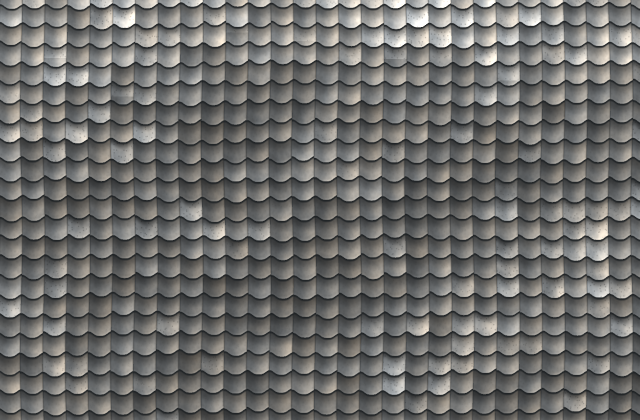
Give the GLSL for this texture, as a Shadertoy shader.

```glsl
const vec2 TILES = vec2(28.3, 21.75);     // repeats across and down
const vec2 PHASE = vec2(0.06, -0.37);     // grid offset in tiles
const float WAVE_HEIGHT = 0.115;          // swing of the lower lip
const float LAY_JITTER = 0.12;            // uneven laying of single tiles
const float LINE_WIDTH = 0.065;           // dark gap below each lip
const float SEAM_WIDTH = 0.05;
const float BASE_TONE = 0.475;
const float BROAD_CONTRAST = 0.16;
const float WEATHERED_SHARE = 0.15;
const vec3 GAP_COLOR = vec3(0.12, 0.135, 0.145);
const vec3 COOL_TINT = vec3(0.97, 1.00, 1.02);
const vec3 WARM_TINT = vec3(1.06, 1.00, 0.92);
const float TAU = 6.2831853;

float hash(vec2 p) {
    vec3 q = fract(vec3(p.xyx) * 0.1031);
    q += dot(q, q.yzx + 33.33);
    return fract((q.x + q.y) * q.z);
}

// Distance to the nearest scattered point
float cellular(vec2 p) {
    vec2 cell = floor(p), f = fract(p);
    float nearest = 2.0;
    for (int j = -1; j <= 1; j++)
        for (int i = -1; i <= 1; i++) {
            vec2 n = vec2(i, j), id = cell + n;
            vec2 point = vec2(hash(id), hash(id + 57.3));
            nearest = min(nearest, length(n + point - f));
        }
    return nearest;
}

// Broad stains, about -1 to 1
float patches(vec2 p) {
    float sum = 0.0, gain = 0.5;
    for (int i = 0; i < 4; i++) {
        sum += gain * sin(p.x + 1.7 * sin(p.y)) * cos(p.y * 0.9 - p.x * 0.4);
        p = mat2(1.5, 1.1, -1.1, 1.5) * p + 2.3;
        gain *= 0.6;
    }
    return sum;
}

float lay(float column, float row) {
    return LAY_JITTER * hash(vec2(column, row) + 11.0);
}

vec3 roof(vec2 uv) {
    vec2 p = uv * TILES + PHASE;
    p.x += 0.05 * sin(p.y * 0.5 + p.x * 0.1);
    p.y += 0.05 * sin(p.x * 0.45 + p.y * 0.3);

    // Tile lookup along the wavy lower lips
    float column = floor(p.x), across = p.x - column;
    float angle = TAU * (across - 0.03);
    float y = p.y - WAVE_HEIGHT * (cos(angle) + 0.2 * cos(2.0 * angle));
    float row = floor(y);
    if (y - row < lay(column, row)) row -= 1.0;
    float below = y - row - lay(column, row);
    float above = row + 1.0 + lay(column, row + 1.0) - y;
    vec2 tile = vec2(column, row);

    // Curved body: shaded hollow, lit roll on the right
    float roll = smoothstep(0.15, 0.85, across);
    float tone = BASE_TONE * mix(0.80, 1.20, roll);
    tone *= 1.0 - 0.22 * smoothstep(0.92, 1.0, across);
    tone *= mix(0.68, 1.10, smoothstep(0.05, 0.8, above));
    tone *= 0.86 + 0.28 * hash(tile + 3.0);

    // Light falling off down the roof, and groups of lighter tiles
    float ridge = smoothstep(0.72, 0.93, uv.y);
    float cluster = patches(tile * 0.23 + 1.0);
    tone *= 0.94 + 0.27 * ridge + 0.06 * uv.y;
    tone *= 1.0 + BROAD_CONTRAST * cluster;

    // Stains, grain and pale weathered tiles
    float stain = patches(p * vec2(1.9, 1.5) + 4.0 * hash(tile));
    float grain = cellular(p * vec2(7.0, 5.0));
    float specks = cellular(p * vec2(5.0, 4.0) + 19.0);
    float chance = WEATHERED_SHARE * (1.0 + 2.0 * cluster + ridge);
    float worn = step(hash(tile + 71.0), chance) * (0.4 + 0.6 * hash(tile + 23.0));
    tone *= 1.0 + 0.13 * stain + 0.07 * (grain - 0.45);
    tone += worn * (0.16 + 0.10 * stain) * smoothstep(0.05, 0.45, above);
    tone *= 1.0 - (0.03 + 0.14 * worn) * smoothstep(0.22, 0.08, specks);

    // Light rim on the lip
    tone += 0.06 * smoothstep(0.15, 0.05, below) * (0.4 + 0.6 * roll);

    float warmth = 0.6 * roll + 0.4 * hash(tile + 41.0) + 0.3 * stain - 0.15;
    vec3 color = tone * mix(COOL_TINT, WARM_TINT, clamp(warmth, 0.0, 1.0));

    // Side seam and gap under the row above
    float seam = smoothstep(SEAM_WIDTH, 0.0, min(across, (1.0 - across) * 2.0));
    color = mix(color, GAP_COLOR, 0.32 * seam);
    float gap = smoothstep(LINE_WIDTH * 2.2, LINE_WIDTH * 0.5, above);
    gap = max(gap, 0.5 * smoothstep(0.04, 0.0, below));
    return mix(color, GAP_COLOR, 0.92 * gap);
}

void mainImage(out vec4 fragColor, in vec2 fragCoord) {
    // Four samples smooth every edge
    vec3 color = vec3(0.0);
    for (int i = 0; i < 4; i++) {
        vec2 offset = vec2(i % 2, i / 2) * 0.5 - 0.25;
        color += roof((fragCoord + offset) / iResolution.xy);
    }
    fragColor = vec4(clamp(color * 0.25, 0.0, 1.0), 1.0);
}
```
